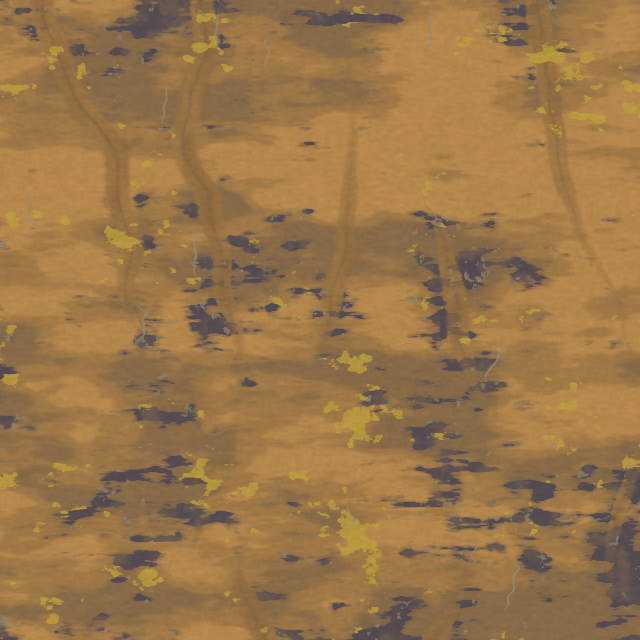
Write a three.js fragment shader that draws this texture.

```glsl
#define VEIN_COUNT 5
#define CRACK_COUNT 11
#define MEANDER 0.34
#define VEIN_WIDTH 0.021
#define CHIP_LEVEL 0.775
#define LICHEN_LEVEL 0.665
#define GRAIN 0.045

varying vec2 vUv;

const vec3 BRIGHT = vec3(0.71, 0.53, 0.30);
const vec3 OCHRE = vec3(0.625, 0.47, 0.275);
const vec3 BROWN = vec3(0.53, 0.415, 0.28);
const vec3 UMBER = vec3(0.47, 0.385, 0.30);
const vec3 SLATE = vec3(0.33, 0.295, 0.315);
const vec3 YELLOW = vec3(0.73, 0.61, 0.24);
const vec3 PALE = vec3(0.59, 0.54, 0.43);
const vec3 VEIN = vec3(0.59, 0.44, 0.255);

float hash(vec2 p) {
  vec3 q = fract(vec3(p.xyx) * 0.1031);
  q += dot(q, q.yzx + 33.33);
  return fract((q.x + q.y) * q.z);
}

float noise(vec2 p) {
  vec2 cell = floor(p);
  vec2 f = fract(p);
  f = f * f * (3.0 - 2.0 * f);
  float low = mix(hash(cell), hash(cell + vec2(1.0, 0.0)), f.x);
  float high = mix(hash(cell + vec2(0.0, 1.0)), hash(cell + 1.0), f.x);
  return mix(low, high, f.y);
}

float fbm(vec2 p) {
  float sum = 0.0;
  float amplitude = 0.5;
  for (int i = 0; i < 4; i++) {
    sum += amplitude * noise(p);
    p = p * 2.03 + vec2(17.3, 9.1);
    amplitude *= 0.5;
  }
  return sum / 0.9375;
}

// Horizontal position of a wandering, mostly upright vein
float veinPath(float y, float id) {
  float base = (id + 0.5) / float(VEIN_COUNT);
  float bend = MEANDER * (noise(vec2(y * 3.0 + id * 5.7, id * 7.0)) - 0.5);
  return base + bend + 0.035 * (noise(vec2(y * 13.0, id * 7.0 + 50.0)) - 0.5);
}

// x: body of the veins, y: central crease, z: closeness to a vein
vec3 veins(vec2 p) {
  vec3 result = vec3(0.0);
  float ragged = 0.008 * (fbm(p * vec2(35.0, 30.0)) - 0.5);
  for (int i = 0; i < VEIN_COUNT; i++) {
    float id = float(i);
    float x = veinPath(p.y, id);
    float slope = (veinPath(p.y + 0.01, id) - x) / 0.01;
    float d = abs(p.x - x + ragged) / sqrt(1.0 + slope * slope);
    float presence = smoothstep(0.3, 0.65, noise(vec2(p.y * 3.2 + id * 3.1, id * 7.0 + 90.0)));
    float width = VEIN_WIDTH * presence;
    float body = presence * (1.0 - smoothstep(width * 0.65, width + 0.002, d));
    float crease = presence * exp(-d / 0.0035);
    float near = exp(-d / 0.05) * (0.3 + 0.7 * presence);
    result = max(result, vec3(body, crease, near));
  }
  return result;
}

// Short, thin, wriggling upright hairlines
float cracks(vec2 p) {
  float cover = 0.0;
  for (int i = 0; i < CRACK_COUNT; i++) {
    float id = float(i);
    vec2 center = vec2(hash(vec2(id, 3.0)), hash(vec2(id, 8.0)));
    vec2 d = p - center;
    float reach = mix(0.025, 0.06, hash(vec2(id, 13.0)));
    d.x += 0.03 * (noise(vec2(p.y * 22.0, id * 5.0)) - 0.5);
    d.x += 0.009 * (noise(vec2(p.y * 90.0, id * 5.0)) - 0.5);
    float taper = 1.0 - smoothstep(0.4 * reach, reach, abs(d.y));
    float width = mix(0.0007, 0.0028, hash(vec2(id, 21.0)) * noise(vec2(p.y * 40.0, id)));
    cover = max(cover, taper * (1.0 - smoothstep(width * 0.5, width + 0.0012, abs(d.x))));
  }
  return cover;
}

void main() {
  vec2 p = vUv;
  vec2 warped = p + vec2(0.0, 0.016 * (fbm(p * 7.0) - 0.5));
  vec3 vein = veins(p);

  // Wear gathers around the veins and breaks into level streaks
  float damage = fbm(p * vec2(7.0, 5.0) + 31.0) + 0.22 * vein.z;
  float streak = fbm(warped * vec2(17.0, 75.0) + 5.0);
  float blotch = fbm(p * vec2(26.0, 32.0) + 70.0);
  float flake = 1.2 * (mix(blotch, streak, 0.6) - 0.5);
  float wear = 0.5 + flake + 0.9 * (damage - 0.5) - 0.16 * vein.x;

  // Layered ochre paint
  float brushed = fbm(warped * vec2(6.0, 19.0) + 12.0);
  float tone = 0.5 + 1.2 * (brushed - 0.5) + 0.4 * (streak - 0.5) - 0.8 * (damage - 0.57);
  vec3 color = mix(BROWN, OCHRE, smoothstep(0.24, 0.47, tone));
  color = mix(color, BRIGHT, smoothstep(0.5, 0.68, tone));
  color = mix(color, UMBER, 0.65 * smoothstep(0.64, CHIP_LEVEL, wear));

  // Raised veins with a dark crease
  vec3 veinColor = VEIN * (0.9 + 0.2 * fbm(p * vec2(40.0, 12.0)));
  color = mix(color, veinColor, 0.85 * vein.x);
  color = mix(color, BROWN * 0.9, 0.55 * vein.y);

  // Yellow lichen, then bare slate chips
  float lichen = mix(fbm(p * vec2(9.0, 12.0) + 140.0), fbm(p * vec2(48.0, 66.0) + 8.0), 0.5);
  color = mix(color, YELLOW, 0.85 * smoothstep(LICHEN_LEVEL - 0.015, LICHEN_LEVEL + 0.02, lichen));
  vec3 chipColor = mix(SLATE, UMBER, 0.6 * smoothstep(0.4, 0.75, fbm(p * 38.0 + 200.0)));
  float chip = smoothstep(CHIP_LEVEL - 0.02, CHIP_LEVEL + 0.025, wear);
  color = mix(color, chipColor, chip * (1.0 - 0.7 * vein.x));

  // Pale specks on worn ground, and hairline cracks
  float speck = smoothstep(0.7, 0.76, fbm(p * 85.0 + 40.0)) * smoothstep(0.6, 0.75, wear);
  color = mix(color, PALE, max(0.6 * speck, 0.75 * cracks(p)));

  // Fine grain
  float grain = mix(noise(p * 240.0), noise(p * vec2(90.0, 260.0) + 60.0), 0.5) - 0.5;
  gl_FragColor = vec4(color * (1.0 + 2.0 * GRAIN * grain), 1.0);
}
```
